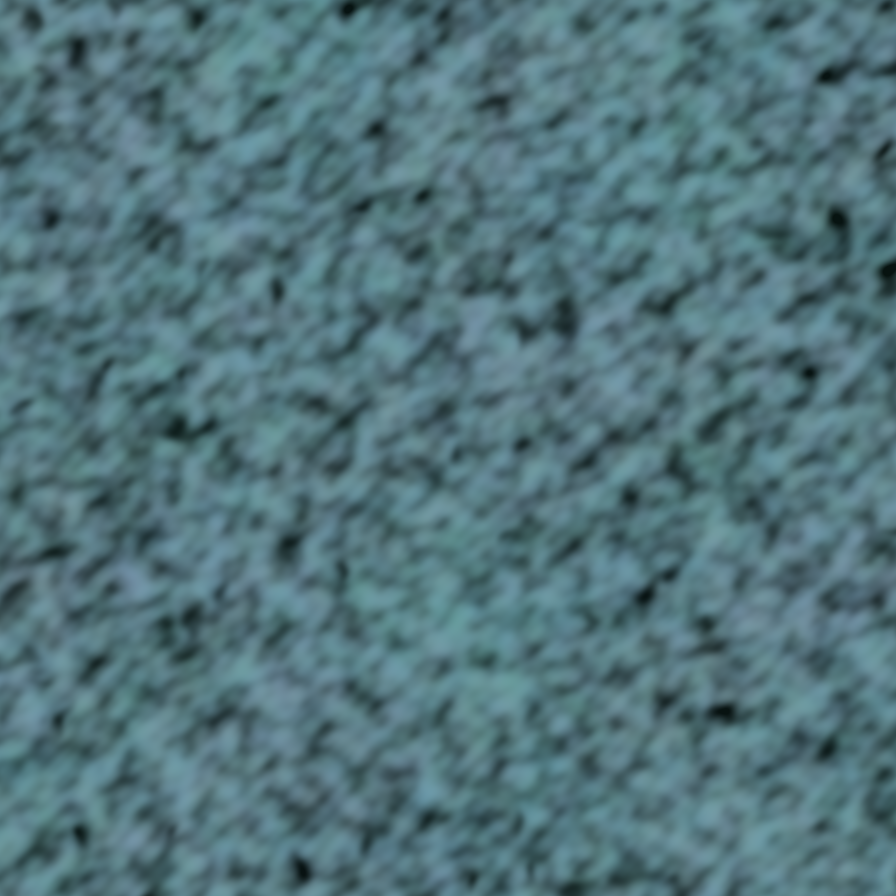
A three.js fragment shader for this texture:

```glsl
// Rough teal stone with diagonal grain, faint mineral tints and dark pits.
varying vec2 vUv;

// Sine-free hash: two values in 0..1 per lattice point
vec2 hash2(vec2 p) {
  vec3 q = fract(p.xyx * vec3(0.1031, 0.1030, 0.0973));
  q += dot(q, q.yzx + 33.33);
  return fract((q.xx + q.yz) * q.zy);
}

float cornerSlope(vec2 cell, vec2 corner, vec2 f) {
  vec2 gradient = normalize(hash2(cell + corner) - 0.5 + 1e-4);
  return dot(gradient, f - corner);
}

// Gradient noise, centred on zero
float noise(vec2 p) {
  vec2 i = floor(p);
  vec2 f = p - i;
  vec2 u = f * f * f * (f * (f * 6.0 - 15.0) + 10.0);
  float low = mix(cornerSlope(i, vec2(0.0), f), cornerSlope(i, vec2(1.0, 0.0), f), u.x);
  float high = mix(cornerSlope(i, vec2(0.0, 1.0), f), cornerSlope(i, vec2(1.0), f), u.x);
  return mix(low, high, u.y);
}

vec2 rotate(vec2 p, float angle) {
  float c = cos(angle);
  float s = sin(angle);
  return vec2(c * p.x + s * p.y, c * p.y - s * p.x);
}

// Crumbly surface, stretched along the rising diagonal
float stoneGrain(vec2 p) {
  vec2 along = rotate(p, 0.65) * vec2(0.74, 1.08);
  float grain = 0.18 * noise(p * 5.0 + 3.0);
  grain += 0.27 * noise(rotate(p, 0.3) * 13.0 + 17.0);
  grain += 0.54 * noise(along * 31.0 + 41.0);
  grain += 0.42 * noise(rotate(along, 0.25) * 53.0 + 73.0);
  return grain;
}

// Scattered soft holes, one candidate per grid cell
float pits(vec2 p) {
  vec2 q = p * 15.0;
  vec2 home = floor(q);
  float depth = 0.0;
  for (int y = -1; y <= 1; y++) {
    for (int x = -1; x <= 1; x++) {
      vec2 cell = home + vec2(float(x), float(y));
      vec2 seed = hash2(cell + 57.0);
      vec2 shape = hash2(cell + 131.0);
      vec2 offset = rotate(q - cell - seed, 0.2 + 1.5 * shape.y);
      float radius = mix(0.2, 0.36, shape.x * shape.x);
      float d = length(offset * vec2(0.75, 1.15)) / radius;
      float present = step(0.66, hash2(cell + 211.0).x);
      float strength = mix(0.35, 0.75, shape.x);
      depth += present * strength * exp(-2.2 * d * d);
    }
  }
  return depth;
}

void main() {
  vec2 p = vUv;

  // Gently uneven outlines for the pits
  vec2 warp = vec2(noise(p * 32.0 + 5.0), noise(p * 32.0 + 83.0));

  // Tone: flattened highlights, deeper shadows
  float grain = stoneGrain(p);
  float tone = 0.755 + grain - 0.8 * grain * grain - pits(p + 0.012 * warp);
  tone = clamp(tone, -0.15, 1.2);

  vec3 shadow = vec3(0.08, 0.14, 0.14);
  vec3 light = vec3(0.42, 0.58, 0.62);
  vec3 color = mix(shadow, light, tone);

  // Rosy to green and olive to blue mineral tints
  float rosy = 0.6 * noise(p * 4.5 + 29.0) + 0.6 * noise(p * 24.0 + 61.0);
  float blue = 0.5 * noise(p * 7.0 + 97.0) + 0.7 * noise(p * 31.0 + 7.0);
  color += (0.3 + 0.7 * tone) * (rosy * vec3(0.06, -0.02, 0.01) + blue * vec3(0.0, -0.01, 0.05));

  gl_FragColor = vec4(clamp(color, 0.0, 1.0), 1.0);
}
```
